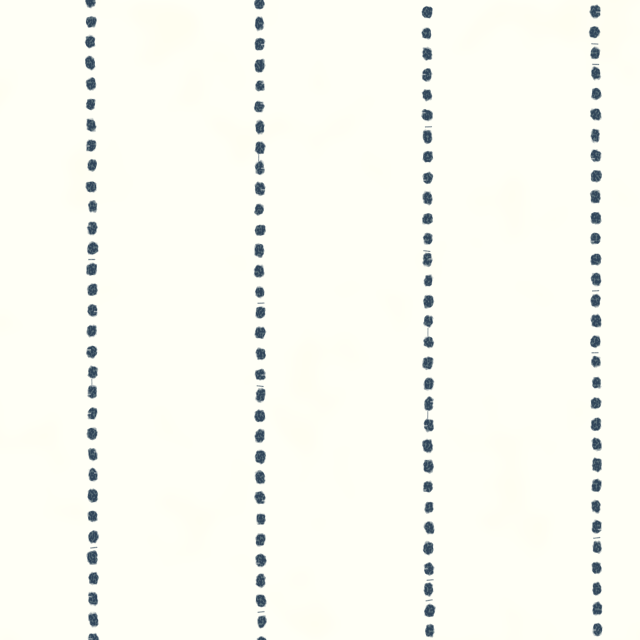
Write a three.js fragment shader that draws this pattern.

```glsl
// Four upright rows of small indigo stitches on warm white cloth.
// Each row is cut into cells; every cell holds a jittered superellipse with a
// rough outline, mottled ink, and sometimes a nick or a stray thread.
varying vec2 vUv;

const vec3 CLOTH = vec3(1.0, 1.0, 0.965);
const vec3 CREAM = vec3(1.0, 0.99, 0.925);
const vec3 INK_DARK = vec3(0.19, 0.27, 0.35);
const vec3 INK_WORN = vec3(0.37, 0.45, 0.48);

const float ROW_PITCH = 0.2625;     // distance between stitched rows
const float ROW_START = 0.1439;     // first row, at mid height
const float ROW_LEAN = -0.0035;     // sideways drift over the full height
const float STITCH_PITCH = 0.0322;  // distance between stitches
const vec4 ROW_PHASE = vec4(0.01, 0.89, 0.445, 0.485);
const vec2 STITCH_HALF = vec2(0.0073, 0.0092);
const float SOFTNESS = 0.0016;

float hash(vec2 p) {
  vec3 q = fract(vec3(p.xyx) * 0.1031);
  q += dot(q, q.yzx + 33.33);
  return fract((q.x + q.y) * q.z);
}

vec2 hashSigned(vec2 p) {
  return 2.0 * vec2(hash(p + 17.3), hash(p + 71.9)) - 1.0;
}

float gradientCorner(vec2 cell, vec2 offset) {
  float angle = 6.2832 * hash(cell);
  return dot(vec2(cos(angle), sin(angle)), offset);
}

// Gradient noise, roughly -0.7 to 0.7
float gradientNoise(vec2 p) {
  vec2 i = floor(p);
  vec2 f = p - i;
  vec2 u = f * f * f * (f * (f * 6.0 - 15.0) + 10.0);
  vec2 e = vec2(1.0, 0.0);
  float low = mix(gradientCorner(i, f), gradientCorner(i + e.xy, f - e.xy), u.x);
  float high = mix(gradientCorner(i + e.yx, f - e.yx), gradientCorner(i + e.xx, f - e.xx), u.x);
  return mix(low, high, u.y);
}

float coverage(float distance, float softness) {
  return 1.0 - smoothstep(-softness, softness, distance);
}

float superellipse(vec2 p, vec2 halfSize) {
  vec2 q = pow(abs(p / halfSize) + 0.0001, vec2(2.6));
  return (pow(q.x + q.y, 1.0 / 2.6) - 1.0) * halfSize.x;
}

float segment(vec2 p, vec2 a, vec2 b, float radius) {
  vec2 ab = b - a;
  float t = clamp(dot(p - a, ab) / dot(ab, ab), 0.0, 1.0);
  return length(p - a - ab * t) - radius;
}

// Ink of one stitch; p is measured from the centre of its cell
float stitch(vec2 p, vec2 id, float roughness) {
  vec2 q = p - hashSigned(id) * vec2(0.0010, 0.0009);
  q.x -= 0.12 * hashSigned(id + 5.0).x * q.y;
  vec2 halfSize = STITCH_HALF * (1.0 + 0.12 * hashSigned(id + 9.0));
  float ink = coverage(superellipse(q, halfSize) + 0.0017 * roughness, SOFTNESS);

  // Nick on one side
  float side = hash(id + 13.0) < 0.5 ? -1.0 : 1.0;
  vec2 nickEnd = vec2(0.0085 * side, 0.005 * hashSigned(id + 21.0).y);
  float nick = coverage(segment(q, nickEnd * vec2(0.35, 1.0), nickEnd, 0.0008), SOFTNESS);
  return ink * (1.0 - 0.6 * nick * step(0.80, hash(id + 27.0)));
}

// Stray thread in the gap above a stitch: a flat dash or an upright link
float strayThread(vec2 p, vec2 id) {
  float chance = hash(id + 41.0);
  vec2 slip = hashSigned(id + 47.0);
  vec2 middle = vec2(0.002 * slip.x, 0.45 * STITCH_PITCH + 0.001 * slip.y);
  vec2 dash = vec2(0.0045, 0.0008 * slip.y);
  float flatDash = coverage(segment(p, middle - dash, middle + dash, 0.0006), SOFTNESS);
  vec2 rise = vec2(0.0004 * slip.y, 0.007);
  float link = coverage(segment(p, middle - rise, middle + rise, 0.0004), SOFTNESS);
  return 0.85 * flatDash * step(chance, 0.09) + 0.8 * link * step(0.97, chance);
}

// Ink of the nearest stitched row
float stitchedRow(vec2 uv, float roughness) {
  float x = uv.x - ROW_START - ROW_LEAN * (uv.y - 0.5);
  float row = floor(x / ROW_PITCH + 0.5);
  float wander = 0.0012 * gradientNoise(vec2(row * 7.3 + 0.5, uv.y * 6.0));
  float phase = dot(ROW_PHASE, vec4(equal(vec4(row), vec4(0.0, 1.0, 2.0, 3.0))));
  float along = uv.y / STITCH_PITCH - phase;
  float nearest = floor(along + 0.5);
  float ink = 0.0;
  for (int k = -1; k <= 1; k++) {
    float index = nearest + float(k);
    vec2 p = vec2(x - row * ROW_PITCH + wander, (along - index) * STITCH_PITCH);
    vec2 id = vec2(row * 19.0 + 31.0, index + 53.0);
    ink = max(ink, max(stitch(p, id, roughness), strayThread(p, id)));
  }
  return ink;
}

void main() {
  // Cloth with faint cream blotches
  float blotch = gradientNoise(vUv * 6.0 + 3.7) + 0.5 * gradientNoise(vUv * 17.0 + 8.1);
  vec3 cloth = mix(CLOTH, CREAM, 0.5 * smoothstep(0.1, 0.7, blotch));

  // Mottled stitches
  float roughness = gradientNoise(vUv * 190.0 + 40.0);
  float mottle = gradientNoise(vUv * vec2(330.0, 260.0) + 90.0);
  vec3 ink = mix(INK_DARK, INK_WORN, smoothstep(-0.25, 0.6, mottle));
  gl_FragColor = vec4(mix(cloth, ink, stitchedRow(vUv, roughness)), 1.0);
}
```
